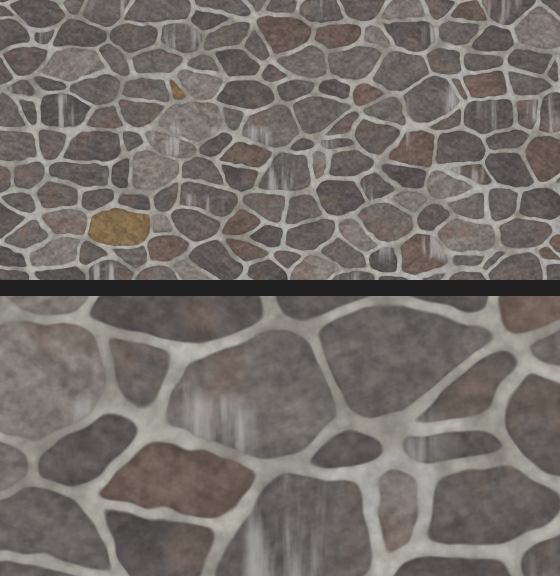
Top: the whole. Bottom: its middle third, enlarged.
This texture is drawn by a Shadertoy shader. Its source:

```glsl
const vec2 GRID = vec2(6.9, 10.2);   // stones per canvas height, across and up
const vec3 DARK_STONE = vec3(0.345, 0.325, 0.322);
const vec3 GREY_STONE = vec3(0.435, 0.415, 0.400);
const vec3 PALE_STONE = vec3(0.525, 0.495, 0.475);
const vec3 RUST_STONE = vec3(0.420, 0.355, 0.320);
const vec3 OCHRE_STONE = vec3(0.500, 0.415, 0.300);
const vec3 MORTAR_SHADE = vec3(0.550, 0.535, 0.505);
const vec3 MORTAR_LIGHT = vec3(0.685, 0.675, 0.645);
const vec3 LIME = vec3(0.700, 0.695, 0.690);

vec2 hash2(vec2 p) {
    vec3 q = fract(p.xyx * vec3(0.1031, 0.1030, 0.0973));
    q += dot(q, q.yzx + 33.33);
    return fract((q.xx + q.yz) * q.zy);
}

float noise(vec2 p) {
    vec2 i = floor(p), f = fract(p);
    f = f * f * (3.0 - 2.0 * f);
    float low = mix(hash2(i).x, hash2(i + vec2(1, 0)).x, f.x);
    float high = mix(hash2(i + vec2(0, 1)).x, hash2(i + vec2(1, 1)).x, f.x);
    return mix(low, high, f.y);
}

float fbm(vec2 p) {
    float sum = 0.0, amp = 0.533;
    for (int i = 0; i < 4; i++) {
        sum += amp * noise(p);
        p = mat2(1.6, 1.2, -1.2, 1.6) * p + 7.3;
        amp *= 0.5;
    }
    return sum;
}

vec2 noiseOffset(vec2 p) {
    return vec2(noise(p), noise(p + 41.7)) - 0.5;
}

// Staggered, jittered stone centre (xy) and its growth weight (z)
vec3 stoneSite(vec2 cell) {
    vec2 jitter = (hash2(cell + 17.0) - 0.5) * 0.8;
    float weight = 0.55 * hash2(cell + 71.0).x;
    return vec3(cell + 0.5 + jitter + vec2(0.5 * mod(cell.y, 2.0), 0.0), weight);
}

float sitePower(vec2 q, vec3 site) {
    vec2 d = q - site.xy;
    return dot(d, d) - site.z;
}

// Weighted Voronoi: rounded distance to the joint (x) and stone cell (yz)
vec3 findStone(vec2 p, float sharpness) {
    vec2 q = p * GRID, home = floor(q), best = home;
    float nearest = 1e5;
    for (int y = -2; y <= 2; y++)
    for (int x = -2; x <= 2; x++) {
        vec2 cell = home + vec2(x, y);
        float d = sitePower(q, stoneSite(cell));
        if (d < nearest) { nearest = d; best = cell; }
    }
    vec3 own = stoneSite(best);
    float sum = 0.0;
    for (int y = -2; y <= 2; y++)
    for (int x = -2; x <= 2; x++) {
        if (x == 0 && y == 0) continue;
        vec3 other = stoneSite(best + vec2(x, y));
        float span = 2.0 * length((other.xy - own.xy) * GRID);
        sum += exp(-sharpness * (sitePower(q, other) - nearest) / span);
    }
    return vec3(-log(sum) / sharpness, best);
}

vec3 stoneColor(vec2 p, vec2 cell) {
    vec2 tone = hash2(cell + 5.0), kind = hash2(cell + 29.0);
    vec3 color = mix(DARK_STONE, GREY_STONE, tone.x);
    float blotch = fbm(p * 11.0 + cell);
    if (kind.x > 0.92) color = mix(color, PALE_STONE, 0.85);
    else if (kind.x > 0.82) color = mix(color, RUST_STONE, 0.8);
    else if (kind.x > 0.805) color = OCHRE_STONE;
    color = mix(color, RUST_STONE, 0.6 * smoothstep(0.56, 0.75, blotch));

    // Tilted bedding layers and fine grain
    float angle = (tone.y - 0.5) * 1.3;
    vec2 bed = mat2(cos(angle), sin(angle), -sin(angle), cos(angle)) * p;
    float layers = fbm(bed * vec2(22.0, 75.0)) - 0.5;
    float grain = fbm(p * 105.0) - 0.5;
    color *= 1.0 + 0.30 * layers + 0.36 * grain + 0.22 * (blotch - 0.5);

    // Lime washed down a few faces
    float streak = smoothstep(0.35, 0.8, fbm(p * vec2(55.0, 7.0)));
    float patchy = smoothstep(0.48, 0.72, noise(p * vec2(13.0, 8.0) + 3.0));
    return mix(color, LIME, 0.8 * streak * patchy * step(0.72, kind.y));
}

vec3 mortarColor(vec2 p) {
    float cloud = smoothstep(0.25, 0.7, fbm(p * 16.0 + 9.0));
    float grit = fbm(p * 95.0 + 23.0) - 0.5;
    vec3 color = mix(MORTAR_SHADE, MORTAR_LIGHT, cloud);
    color = mix(color, LIME, 0.6 * smoothstep(0.62, 0.8, noise(p * 7.0)));
    return color * (1.0 + 0.24 * grit);
}

void mainImage(out vec4 fragColor, in vec2 fragCoord) {
    vec2 p = fragCoord / iResolution.y;
    vec2 bent = p + 0.030 * noiseOffset(p * 9.0) + 0.007 * noiseOffset(p * 42.0);
    vec3 found = findStone(bent + 3.0, 170.0);

    float joint = 0.0050 + 0.0045 * noise(p * 8.0 + 13.0);
    float depth = found.x - joint;
    float soft = max(0.0022, 0.7 / iResolution.y);
    float face = smoothstep(-soft, soft, depth);

    // Worn, slightly dark rims and dusty contact in the joints
    vec3 stone = stoneColor(p, found.yz);
    stone *= 1.0 - 0.10 * exp(-max(depth, 0.0) * 180.0);
    vec3 mortar = mortarColor(p);
    mortar *= 1.0 - 0.12 * exp(min(depth, 0.0) * 350.0);
    fragColor = vec4(mix(mortar, stone, face), 1.0);
}
```
